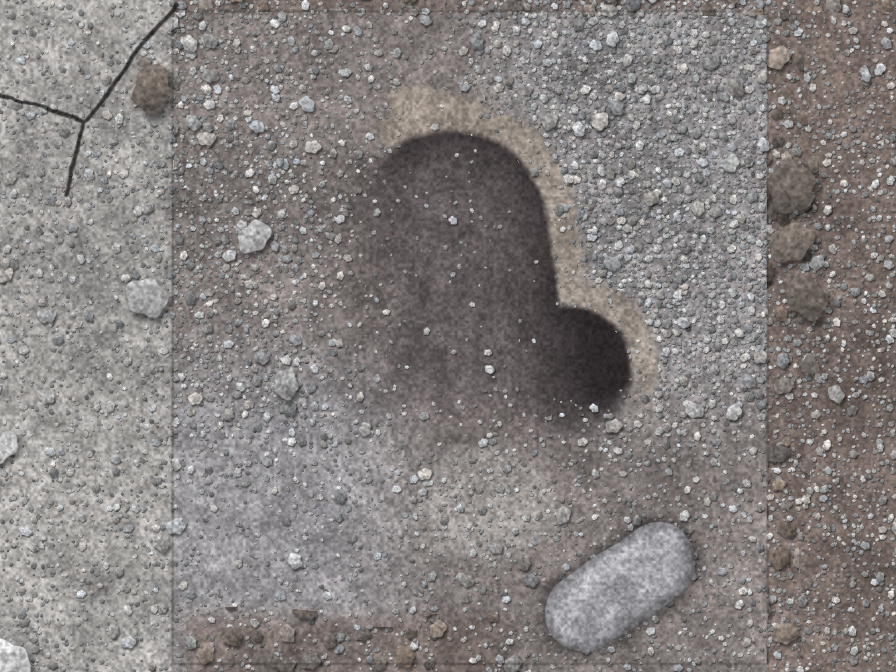
A Shadertoy shader for this texture:

```glsl
// Excavated gravel ground: a dark pit in a square panel, scattered stones, a boulder and a crack.

const vec3 PALE = vec3(.63, .62, .61), BROWN = vec3(.46, .41, .39), DUST = vec3(.5, .47, .46);
const vec3 SILT = vec3(.57, .56, .57), CLAY = vec3(.6, .56, .52), CHALK = vec3(.64, .62, .61);
const vec3 FLOOR = vec3(.4, .37, .37), SHADOW = vec3(.17, .15, .16);
const vec3 STONE = vec3(1), CLOD = vec3(1.06, .98, .92);
const vec4 PANEL = vec4(.257, .012, 1.142, .983); // left, bottom, right, top
const float GRAIN = .55;

const vec4 CRACK[5] = vec4[5]( // segment ends
  vec4(.265, 1, .205, .922), vec4(.205, .922, .125, .818), vec4(.125, .818, .06, .84),
  vec4(.06, .84, 0, .858), vec4(.125, .818, .1, .71));
const vec4 STONES[9] = vec4[9]( // centre, radius, brightness
  vec4(.378, .649, .024, .72), vec4(.217, .56, .031, .7), vec4(.425, .43, .02, .65),
  vec4(.005, .34, .024, .82), vec4(.01, .02, .03, .8), vec4(1.18, .72, .037, .43),
  vec4(1.18, .635, .03, .48), vec4(1.2, .557, .032, .43), vec4(.226, .865, .032, .46));

float hash(vec2 p) {
  vec3 q = fract(p.xyx * .1031);
  q += dot(q, q.yzx + 33.33);
  return fract((q.x + q.y) * q.z);
}

float noise(vec2 p) {
  vec2 i = floor(p), f = fract(p), e = vec2(1, 0);
  f *= f * (3. - 2. * f);
  return mix(mix(hash(i), hash(i + e), f.x), mix(hash(i + e.yx), hash(i + 1.), f.x), f.y);
}

float fbm(vec2 p) {
  return .54 * noise(p) + .29 * noise(p * 2.1 + 17.) + .17 * noise(p * 4.3 + 31.);
}

float ramp(float a, float b, float x) {
  float t = clamp((x - a) / (b - a), 0., 1.);
  return t * t * (3. - 2. * t);
}

float segment(vec2 p, vec2 a, vec2 b) {
  b -= a;
  p -= a;
  return length(p - b * clamp(dot(p, b) / dot(b, b), 0., 1.));
}

// Angular blob of unit radius
float blob(vec2 q, float seed) {
  float a = atan(q.y, q.x);
  return length(q) - 1. - .13 * sin(2. * a + seed * 40.) - .08 * sin(5. * a + seed * 71.);
}

void drawStone(inout vec3 col, vec2 q, float seed, vec3 tone, float aa) {
  if (dot(q, q) > 4.) return;
  col *= 1. - .45 * ramp(.35, -.25, blob(q + vec2(-.18, .28), seed));
  float lit = .8 + .13 * (q.y - .4 * q.x) + .24 * noise(q * 4. + seed * 90.);
  col = mix(col, tone * lit, ramp(aa, -aa, blob(q, seed)));
}

void scatter(inout vec3 col, vec2 p, float cells, float density, vec3 tint) {
  p *= cells;
  for (int k = 0; k < 9; k++) {
    vec2 id = floor(p) + vec2(k % 3 - 1, k / 3 - 1);
    if (hash(id + cells) > density) continue;
    float seed = hash(id + 7.7), r = mix(.2, .5, pow(hash(id + 31.3), 2.));
    vec2 q = (p - id - .2 - .6 * vec2(hash(id + 3.1), hash(id + 51.9))) / r;
    vec3 hue = tint + .04 * (seed - .5) * vec3(1, 0, -1);
    drawStone(col, q, seed, hue * (.75 + .5 * hash(id + 83.)), .8 * cells / (r * iResolution.y));
  }
}

void mainImage(out vec4 fragColor, in vec2 fragCoord) {
  float px = 1. / iResolution.y;
  vec2 p = fragCoord * px;
  float broad = fbm(p * 7.), rough = fbm(p * 32. + 9.);
  vec2 w = p + .018 * (vec2(broad, fbm(p * 9. + 40.)) - .5);

  // Regions
  float right = ramp(-px, px, p.x - PANEL.z);
  float inside = ramp(-.006, .006, p.x - PANEL.x) * (1. - right);
  float body = segment(w, vec2(.67, .66), vec2(.69, .5)) - .145;
  float d = min(body, segment(w, vec2(.85, .455), vec2(.8, .43)) - .09) + .008 * (rough - .5);
  float diag = p.x + p.y, steep = ramp(1.12, 1.4, diag), soft = mix(.1, .006, steep);
  float pit = ramp(soft, -soft, d);
  float rim = ramp(.055, .032, d) * ramp(1.3, 1.42, diag);
  rim = max(rim, ramp(.035, .02, segment(w, vec2(.605, .85), vec2(.7, .825))));
  float gravel = inside * ramp(.84, 1., w.x + .2 * w.y) * ramp(.28, .5, w.y);
  float loose = inside * ramp(.58, .4, w.x) * ramp(.22, .42, w.y);
  float silt = inside * ramp(.56, .36, w.y) * ramp(.72, .48, w.x);
  float clods = ramp(.11, .06, w.y) * ramp(.25, .3, p.x) * ramp(.79, .7, p.x);
  clods = max(clods, max(ramp(.975, .99, p.y) * step(PANEL.x, p.x), right * ramp(1.23, 1.17, p.x)));

  // Earth
  vec3 col = mix(mix(PALE, BROWN, right), DUST, inside);
  col = mix(col, SILT, max(silt, gravel * .8));
  float chalk = length((w - vec2(.73, .255)) / vec2(.115, .085)) + .7 * rough;
  col = mix(mix(col, CHALK, .75 * ramp(1.45, 1.15, chalk)), BROWN, .8 * clods);
  col *= .65 + .35 * (broad + rough);
  col = mix(col, CLAY * (.82 + .36 * rough), .85 * rim);

  // Pit floor, darkest beneath the steep wall
  vec2 hollow = (w - vec2(.885, .455)) / vec2(.075, .09);
  float shade = min(.75 * (steep * exp(min(d, 0.) / .055) + exp(-dot(hollow, hollow))), .95);
  col = mix(col, mix(FLOOR * (.8 + .4 * rough), SHADOW, shade), pit);

  // Grit, pebbles, clods and single stones
  float bare = (1. - pit) * (1. - .85 * rim);
  float density = bare * (.22 + .6 * gravel + .3 * loose + .2 * right - .08 * silt);
  scatter(col, p, 135., density + .05 * (1. - shade), STONE * .64);
  scatter(col, p + 3., 72., density * .85 + .02, STONE * .68);
  scatter(col, p + 5., 40., bare * (.07 + .16 * loose + .12 * gravel), STONE * .66);
  scatter(col, p + 8., 27., .65 * clods, CLOD * .5);
  for (int i = 0; i < 9; i++) {
    vec4 s = STONES[i];
    drawStone(col, (w - s.xy) / s.z, float(i) * .37, s.w * mix(CLOD, STONE, step(.55, s.w)), px / s.z);
  }

  // Boulder
  vec2 rel = w - vec2(.872, .088);
  float rock = segment(rel, vec2(0), vec2(.105, .075)) - .06;
  col *= 1. - .4 * ramp(.025, -.01, rock);
  vec3 face = vec3(.65, .65, .67) * (.78 + .4 * rough + 1.6 * rel.y - rel.x);
  col = mix(col, face * mix(.72, 1., ramp(0., -.022, rock)), ramp(px, -px, rock));

  // Crack, panel outline and grain
  float crack = 1.;
  for (int i = 0; i < 5; i++) crack = min(crack, segment(w + .012 * rough - .006, CRACK[i].xy, CRACK[i].zw));
  col *= 1. - .65 * ramp(.0035 + px, .001, crack);
  vec2 edge = max(PANEL.xy - p, p - PANEL.zw);
  col *= 1. - .2 * ramp(.002 + px, 0., abs(max(edge.x, edge.y)));
  col *= 1. + GRAIN * (.6 * noise(p * 190.) + .4 * noise(p * 330. + 5.) - .5);
  fragColor = vec4(clamp(col, 0., 1.), 1);
}
```
